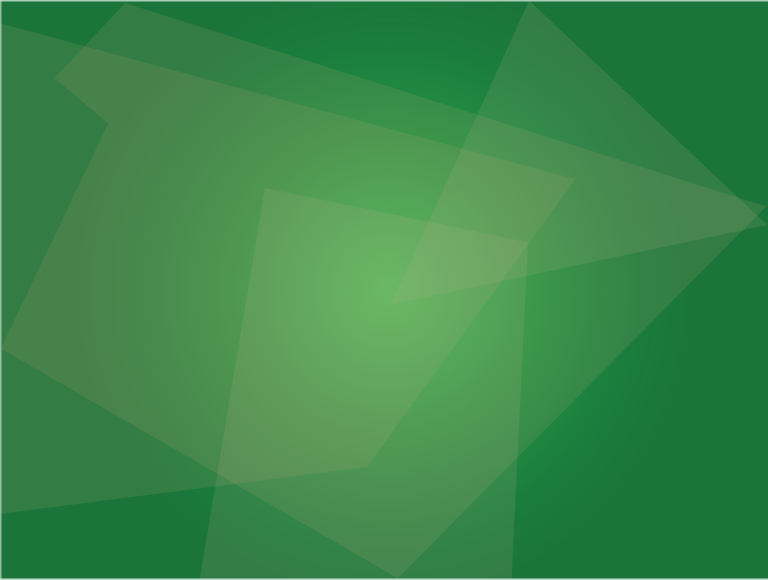
A WebGL 2 fragment shader for this background:

```glsl
#version 300 es
precision highp float;
// Translucent overlapping polygons over a green radial glow.
uniform vec2 u_resolution;
out vec4 fragColor;

const vec3 GLOW = vec3(0.21, 0.755, 0.34);
const vec3 LEAF = vec3(0.145, 0.575, 0.265);
const vec3 EMERALD = vec3(0.103, 0.487, 0.238);
const vec3 FOREST = vec3(0.106, 0.457, 0.228);
const vec3 SAND = vec3(0.74, 0.65, 0.46);
const vec3 MIST = vec3(0.73, 0.69, 0.54);
const vec3 FRAME = vec3(0.76, 0.86, 0.80);
const float SHEET_ALPHA = 0.15;

// Radial gradient with four colour stops
vec3 radialGlow(float radius) {
  vec3 color = mix(GLOW, LEAF, clamp(radius / 0.26, 0.0, 1.0));
  color = mix(color, EMERALD, clamp((radius - 0.26) / 0.17, 0.0, 1.0));
  return mix(color, FOREST, clamp((radius - 0.43) / 0.11, 0.0, 1.0));
}

// Signed distance to a polygon; repeated corners are allowed
float polygonDistance(vec2 p, vec2 corners[6], vec2 scale) {
  float nearest = 1e6;
  float side = 1.0;
  for (int i = 0; i < 6; i++) {
    vec2 a = corners[i] * scale;
    vec2 b = corners[(i + 1) % 6] * scale;
    vec2 edge = b - a;
    vec2 toPoint = p - a;
    float t = clamp(dot(toPoint, edge) / max(dot(edge, edge), 1e-8), 0.0, 1.0);
    vec2 offset = toPoint - edge * t;
    nearest = min(nearest, dot(offset, offset));
    bool crosses = (a.y > p.y) != (b.y > p.y);
    if (crosses && p.x < a.x + edge.x * (p.y - a.y) / edge.y) side = -side;
  }
  return side * sqrt(nearest);
}

// Antialiased coverage of the inside of a distance field
float coverage(float distance, float pixel) {
  return clamp(0.5 - distance / pixel, 0.0, 1.0);
}

// Lay one translucent sheet over a colour
vec3 addSheet(vec3 color, vec3 tint, vec2 p, vec2 corners[6], vec2 scale, float pixel) {
  float mask = coverage(polygonDistance(p, corners, scale), pixel);
  return mix(color, tint, SHEET_ALPHA * mask);
}

// Pale line along one side, given the distance from that side
vec3 addFrameLine(vec3 color, float distance, float strength, float pixel) {
  return mix(color, FRAME, strength * coverage(distance - 0.0026, pixel));
}

void main() {
  vec2 scale = vec2(u_resolution.x / u_resolution.y, 1.0);
  vec2 p = gl_FragCoord.xy / u_resolution.y;
  float pixel = 1.0 / u_resolution.y;

  vec3 color = radialGlow(length(p - vec2(0.506, 0.5) * scale));

  // Sheet corners as fractions of the canvas
  vec2 leftBand[6] = vec2[6](vec2(0.0, 0.960), vec2(0.749, 0.691),
    vec2(0.478, 0.195), vec2(0.0, 0.114), vec2(0.0, 0.114), vec2(0.0, 0.114));
  vec2 arrow[6] = vec2[6](vec2(0.163, 0.995), vec2(0.9975, 0.644),
    vec2(0.518, 0.003), vec2(0.001, 0.399), vec2(0.141, 0.787), vec2(0.071, 0.865));
  vec2 shard[6] = vec2[6](vec2(0.689, 0.999), vec2(0.999, 0.612),
    vec2(0.509, 0.475), vec2(0.509, 0.475), vec2(0.509, 0.475), vec2(0.509, 0.475));
  vec2 column[6] = vec2[6](vec2(0.345, 0.676), vec2(0.6875, 0.582),
    vec2(0.666, 0.0), vec2(0.260, 0.0), vec2(0.260, 0.0), vec2(0.260, 0.0));

  color = addSheet(color, SAND, p, leftBand, scale, pixel);
  color = addSheet(color, SAND, p, arrow, scale, pixel);
  color = addSheet(color, MIST, p, shard, scale, pixel);
  color = addSheet(color, MIST, p, column, scale, pixel);

  // Thin pale frame on the left, top and bottom
  color = addFrameLine(color, 1.0 - p.y, 0.85, pixel);
  color = addFrameLine(color, p.x, 0.7, pixel);
  color = addFrameLine(color, p.y, 1.0, pixel);

  fragColor = vec4(color, 1.0);
}
```
